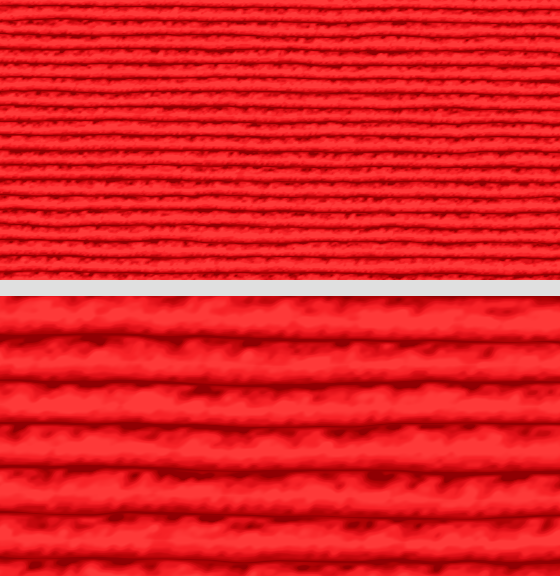
Top, the full canvas; bottom, a detail of the centre.
Reproduce this texture procedurally as a WebGL 1 fragment shader.

```glsl
precision highp float;

uniform vec2 u_resolution;

// Rib layout, in canvas heights
const float RIBS_AT_TOP = 20.1;    // ribs per height at the top edge
const float RIB_WIDENING = 1.12;   // ribs grow wider towards the bottom
const float RIB_OFFSET = 0.42;
const float TILT = 0.006;          // drop of the ribs towards the right
const float CREST = 0.57;          // brightest part of a rib, from its top

// Irregularity
const float WOBBLE = 0.20;
const float FRAY = 0.62;
const float GRAIN = 0.30;
const float RIB_VARIATION = 0.08;
const vec2 TUFT_DENSITY = vec2(56.0, 82.0);
const vec2 GRAIN_DENSITY = vec2(105.0, 125.0);
const float TUFT_SLANT = 0.45;

// Colours from groove to crest
const vec3 GROOVE = vec3(0.57, 0.00, 0.01);
const vec3 DEEP_SHADE = vec3(0.68, 0.01, 0.02);
const vec3 SHADE = vec3(0.77, 0.03, 0.05);
const vec3 FLANK = vec3(0.87, 0.06, 0.09);
const vec3 FABRIC = vec3(0.97, 0.13, 0.15);
const vec3 HIGHLIGHT = vec3(0.995, 0.22, 0.22);

float hash(vec2 p) {
  vec3 q = fract(p.xyx * 0.1031);
  q += dot(q, q.yzx + 33.33);
  return fract((q.x + q.y) * q.z);
}

float noise(vec2 p) {
  vec2 cell = floor(p);
  vec2 f = fract(p);
  f = f * f * (3.0 - 2.0 * f);
  float low = mix(hash(cell), hash(cell + vec2(1.0, 0.0)), f.x);
  float high = mix(hash(cell + vec2(0.0, 1.0)), hash(cell + 1.0), f.x);
  return mix(low, high, f.y);
}

float signedNoise(vec2 p) {
  return noise(p) - 0.5;
}

vec3 fabricColour(float level) {
  vec3 colour = mix(GROOVE, DEEP_SHADE, smoothstep(0.02, 0.09, level));
  colour = mix(colour, SHADE, smoothstep(0.09, 0.195, level));
  colour = mix(colour, FLANK, smoothstep(0.195, 0.315, level));
  colour = mix(colour, FABRIC, smoothstep(0.315, 0.545, level));
  return mix(colour, HIGHLIGHT, smoothstep(0.545, 0.88, level));
}

void main() {
  vec2 pos = gl_FragCoord.xy / u_resolution.y;
  float depth = 1.0 - pos.y;

  // Rib coordinate: whole numbers fall on the grooves
  float d = depth - TILT * pos.x;
  float rib = RIBS_AT_TOP * d - RIB_WIDENING * d * d - RIB_OFFSET;
  rib += WOBBLE * signedNoise(vec2(pos.x * 5.0, depth * 16.0) + 7.0);
  rib += 0.4 * WOBBLE * signedNoise(vec2(pos.x * 22.0, depth * 20.0) + 31.0);
  float across = fract(rib);

  // Rounded rib: the height rises from both grooves to the crest
  float upper = across / CREST;
  float lower = (1.0 - across) / (1.0 - CREST);
  float level = min(upper, lower);
  float body = smoothstep(0.0, 0.32, level);

  // Frayed tufts along the upper flank
  vec2 slanted = vec2(pos.x + TUFT_SLANT * depth, depth);
  float tuft = signedNoise(slanted * TUFT_DENSITY + 50.0);
  float flank = 1.0 - smoothstep(0.35, 0.85, across);
  level += FRAY * tuft * flank * smoothstep(0.0, 0.2, level);

  // Fine pile, rib tone and uneven groove depth
  level += GRAIN * body * signedNoise(slanted * GRAIN_DENSITY + 90.0);
  level += RIB_VARIATION * body * (hash(vec2(floor(rib) + 40.0, 3.0)) - 0.5);
  level += 0.10 * (1.0 - body) * signedNoise(vec2(pos.x * 14.0, depth * 20.0) + 70.0);

  gl_FragColor = vec4(fabricColour(level), 1.0);
}
```
